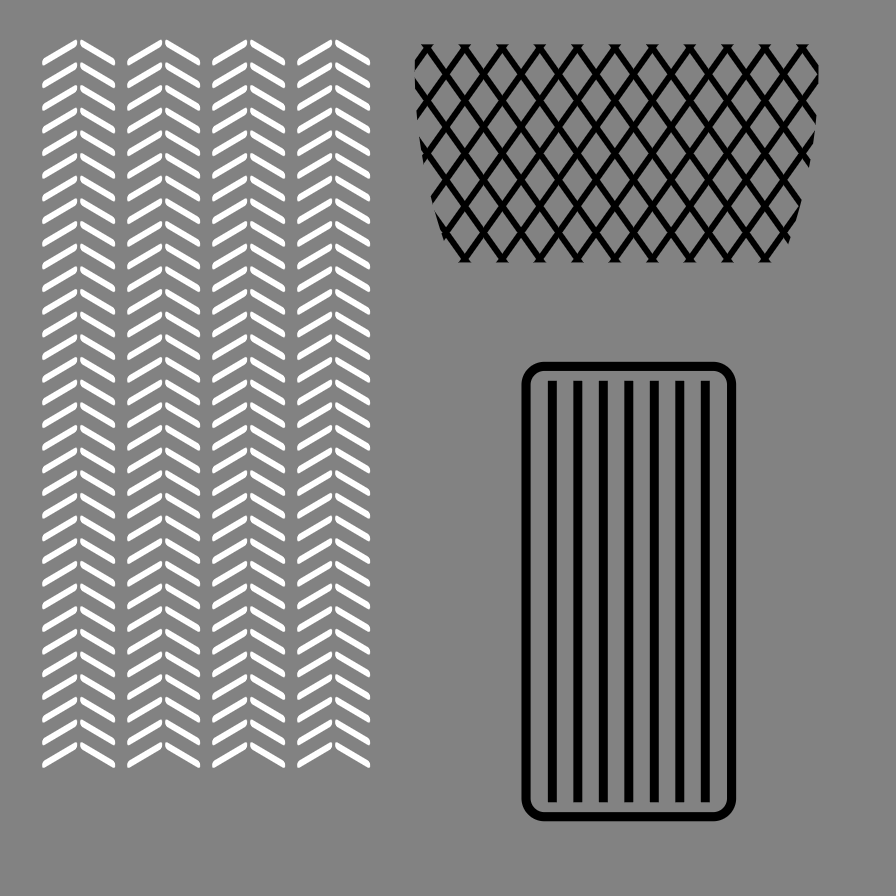
Reproduce this pattern procedurally as a WebGL 1 fragment shader.

```glsl
precision highp float;

uniform vec2 u_resolution;

#define BACKGROUND vec3(0.51)
#define CHEVRON_COLOR vec3(1.0)
#define LINE_COLOR vec3(0.0)
#define CHEVRON_PITCH vec2(0.09486, 0.02529)
#define CHEVRON_COUNT vec2(4.0, 32.0)
#define CHEVRON_SLOPE 0.59
#define MESH_CELL vec2(0.04186, 0.0589)
#define MESH_HALF_WIDTH 0.0034
#define BAR_PITCH 0.02845
#define BAR_COUNT 7.0

float roundedBox(vec2 p, vec2 halfSize, float radius) {
  vec2 q = abs(p) - halfSize + radius;
  return length(max(q, 0.0)) + min(max(q.x, q.y), 0.0) - radius;
}

// Offset from the nearest of count cells, the first centred at zero
float repeatLimited(float x, float pitch, float count) {
  return x - pitch * clamp(floor(x / pitch + 0.5), 0.0, count - 1.0);
}

// Columns of mirrored, sheared strokes
float chevrons(vec2 p) {
  vec2 q = p - vec2(0.0878, 0.1573);
  q.x = abs(repeatLimited(q.x, CHEVRON_PITCH.x, CHEVRON_COUNT.x)) - 0.0212;
  q.y = repeatLimited(q.y + CHEVRON_SLOPE * q.x, CHEVRON_PITCH.y, CHEVRON_COUNT.y);
  q.y /= length(vec2(1.0, CHEVRON_SLOPE));
  return roundedBox(q, vec2(0.0195, 0.0035), 0.0029);
}

// Diamond mesh clipped to a shape with curved, tapering sides
float mesh(vec2 p) {
  vec2 q = p - vec2(0.6862, 0.8288);
  vec2 cell = q / MESH_CELL;
  vec2 diagonals = vec2(cell.x + cell.y, cell.x - cell.y);
  vec2 offset = abs(fract(diagonals + 0.5) - 0.5);
  float spacing = MESH_CELL.x * MESH_CELL.y / length(MESH_CELL);
  float lines = min(offset.x, offset.y) * spacing - MESH_HALF_WIDTH;

  float drop = 0.9219 - p.y;
  float taper = 0.895;
  float side = abs(p.x - 0.6882) - 0.2253 + taper * drop * drop;
  side /= length(vec2(1.0, 2.0 * taper * drop));
  return max(lines, max(side, abs(q.y) - 0.1217));
}

// Rounded frame around upright bars
float grille(vec2 p) {
  vec2 q = p - vec2(0.7018, 0.3398);
  float frame = abs(roundedBox(q, vec2(0.1147, 0.2513), 0.0205)) - 0.0051;
  float firstBar = -0.5 * (BAR_COUNT - 1.0) * BAR_PITCH;
  float barX = repeatLimited(q.x - firstBar, BAR_PITCH, BAR_COUNT);
  float bars = roundedBox(vec2(barX, q.y), vec2(0.005, 0.2352), 0.0004);
  return min(frame, bars);
}

float coverage(float dist) {
  float pixel = 1.0 / min(u_resolution.x, u_resolution.y);
  return clamp(0.5 - dist / pixel, 0.0, 1.0);
}

void main() {
  vec2 p = gl_FragCoord.xy / u_resolution;
  vec3 color = BACKGROUND;
  color = mix(color, CHEVRON_COLOR, coverage(chevrons(p)));
  color = mix(color, LINE_COLOR, coverage(min(mesh(p), grille(p))));
  gl_FragColor = vec4(color, 1.0);
}
```
